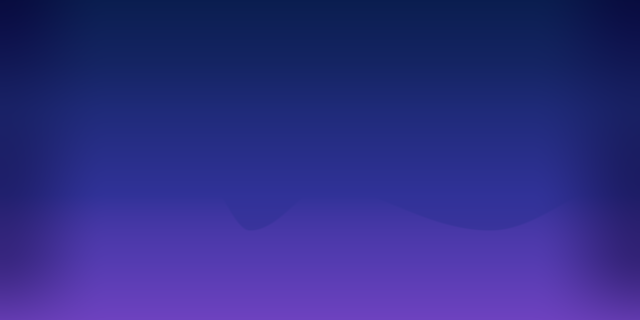
This background is drawn by a Shadertoy shader. Its source:

```glsl
// Dusk gradient from navy to violet, with a faint wavy veil and shaded sides.

// Sky colours, from the top down, and the heights where they sit
const vec3 NAVY   = vec3(0.040, 0.115, 0.310);
const vec3 DEEP   = vec3(0.080, 0.142, 0.388);
const vec3 BLUE   = vec3(0.120, 0.166, 0.472);
const vec3 INDIGO = vec3(0.190, 0.195, 0.595);
const vec3 VIOLET = vec3(0.245, 0.207, 0.622);
const float DEEP_Y = 0.80;
const float BLUE_Y = 0.66;
const float INDIGO_Y = 0.39;
const float VIOLET_Y = 0.22;

// Veil colours below the wave
const vec3 VEIL_MID = vec3(0.320, 0.230, 0.685);
const vec3 VEIL_LOW = vec3(0.430, 0.258, 0.750);
const float VEIL_MID_Y = 0.20;

// Wave dips: centre x, left half width, right half width
const vec3 NARROW_DIP = vec3(0.391, 0.074, 0.138);
const vec3 BROAD_DIP  = vec3(0.766, 0.303, 0.223);
const float CREST_Y = 0.44;
const float DIP_DEPTH = 0.16;

// Shading of the sides and the upper corners
const vec3 SIDE_TINT = vec3(0.64, 0.61, 0.70);
const vec3 CORNER_TINT = vec3(0.80, 0.42, 0.80);
const float SIDE_WIDTH = 0.17;

const float PI = 3.14159;

// Position of y on the way down from one height to another
float descent(float top, float bottom, float y) {
    return clamp((top - y) / (top - bottom), 0.0, 1.0);
}

vec3 skyColor(float y) {
    vec3 color = mix(NAVY, DEEP, descent(1.0, DEEP_Y, y));
    color = mix(color, BLUE, descent(DEEP_Y, BLUE_Y, y));
    color = mix(color, INDIGO, descent(BLUE_Y, INDIGO_Y, y));
    return mix(color, VIOLET, descent(INDIGO_Y, VIOLET_Y, y));
}

vec3 veilColor(float y) {
    vec3 color = mix(skyColor(y), VEIL_MID, descent(INDIGO_Y, VEIL_MID_Y, y));
    return mix(color, VEIL_LOW, descent(VEIL_MID_Y, 0.0, y));
}

// Cosine dip with a different width on each side
float dip(float x, vec3 shape) {
    float offset = x - shape.x;
    float width = offset < 0.0 ? shape.y : shape.z;
    return 0.5 + 0.5 * cos(PI * min(abs(offset) / width, 1.0));
}

void mainImage(out vec4 fragColor, in vec2 fragCoord) {
    vec2 uv = fragCoord / iResolution.xy;

    // Veil that fades in downward and is cut by the wave
    float waveY = CREST_Y - DIP_DEPTH * max(dip(uv.x, NARROW_DIP), dip(uv.x, BROAD_DIP));
    float edge = uv.y - waveY;
    float soft = max(fwidth(edge), 1.0 / iResolution.y);
    float veil = 1.0 - smoothstep(-soft, soft, edge);
    vec3 color = mix(skyColor(uv.y), veilColor(uv.y), veil);

    // Sides darken most at mid height, slightly more on the right
    float sideDistance = min(uv.x, 1.0 - uv.x);
    float side = 1.0 - smoothstep(0.0, SIDE_WIDTH, sideDistance);
    float band = smoothstep(-0.12, 0.22, uv.y) * (1.0 - smoothstep(0.40, 0.95, uv.y));
    float strength = side * band * mix(0.92, 1.08, uv.x);
    color *= mix(vec3(1.0), SIDE_TINT, strength);

    // Upper corners lean toward a dark violet
    float corner = side * smoothstep(0.60, 1.0, uv.y);
    color *= mix(vec3(1.0), CORNER_TINT, corner);

    fragColor = vec4(color, 1.0);
}
```
